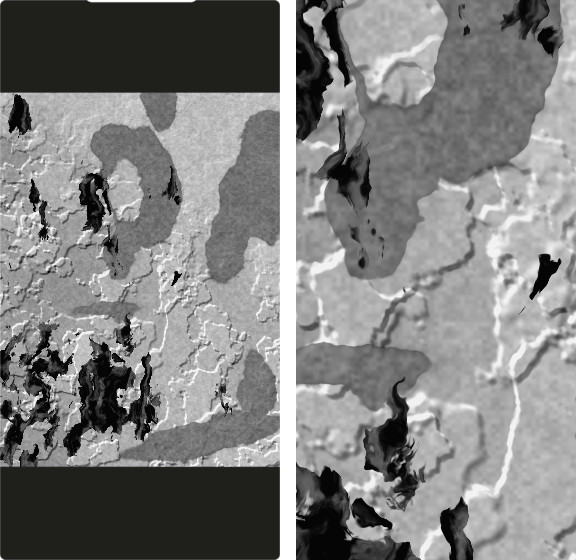
Left, the full canvas; right, a detail of the centre.
Write a Shadertoy shader that draws this texture.

```glsl
// Weathered grey bark between two plain dark bands, in a rounded frame.
// Warped ellipses lay out smooth stains and charred zones; thresholded
// fractal noise adds flaking plates with lit rims, dark streaks and grain.

const vec3 BAND = vec3(0.12, 0.12, 0.11);
const float PALE = 0.755, WORN = 0.62, STAIN = 0.45;

float hash(vec2 p) {
    return fract(sin(dot(p, vec2(127.1, 311.7))) * 43758.5453);
}

float noise(vec2 p) {
    vec2 i = floor(p), f = fract(p);
    f = f * f * (3.0 - 2.0 * f);
    return mix(mix(hash(i), hash(i + vec2(1, 0)), f.x),
               mix(hash(i + vec2(0, 1)), hash(i + vec2(1, 1)), f.x), f.y);
}

vec2 turn(vec2 p, float a) {
    float c = cos(a), s = sin(a);
    return vec2(c * p.x + s * p.y, c * p.y - s * p.x);
}

float fbm(vec2 p) {
    float sum = 0.0, amp = 0.516;
    for (int i = 0; i < 5; i++) {
        sum += amp * noise(p);
        p = turn(p, 0.6) * 2.03 + 7.3;
        amp *= 0.5;
    }
    return sum;
}

float ellipse(vec2 p, vec2 centre, vec2 radius, float angle) {
    return (length(turn(p - centre, angle) / radius) - 1.0) * min(radius.x, radius.y);
}

float roundBox(vec2 p, vec2 halfSize, float r) {
    vec2 q = abs(p) - halfSize + r;
    return length(max(q, 0.0)) + min(max(q.x, q.y), 0.0) - r;
}

// Smooth mid-grey areas where the pale skin has come off
float stainShape(vec2 p) {
    float d = ellipse(p, vec2(0.97, 1.37), vec2(0.16, 0.24), -0.1);
    d = min(d, ellipse(p, vec2(0.84, 1.18), vec2(0.075, 0.20), -0.35));
    d = min(d, ellipse(p, vec2(0.51, 1.33), vec2(0.14, 0.22), 0.15));
    d = min(d, ellipse(p, vec2(0.47, 1.14), vec2(0.065, 0.14), -0.55));
    d = min(d, ellipse(p, vec2(0.41, 1.49), vec2(0.07, 0.07), 0.0));
    d = max(d, -ellipse(p, vec2(0.45, 1.32), vec2(0.058, 0.12), 0.0));
    d = min(d, ellipse(p, vec2(0.58, 1.62), vec2(0.06, 0.085), 0.1));
    d = min(d, ellipse(p, vec2(0.93, 0.62), vec2(0.07, 0.11), 0.0));
    d = min(d, ellipse(p, vec2(0.73, 0.44), vec2(0.32, 0.065), 0.22));
    return min(d, ellipse(p, vec2(0.38, 0.88), vec2(0.11, 0.025), 0.1));
}

// Zones that break up into black streaks
float charShape(vec2 p) {
    float d = ellipse(p, vec2(0.33, 1.28), vec2(0.085, 0.15), 0.0);
    d = min(d, ellipse(p, vec2(0.17, 1.24), vec2(0.075, 0.12), 0.2));
    d = min(d, ellipse(p, vec2(0.40, 1.10), vec2(0.045, 0.08), 0.0));
    d = min(d, ellipse(p, vec2(0.62, 1.33), vec2(0.03, 0.09), 0.2));
    d = min(d, ellipse(p, vec2(0.02, 1.60), vec2(0.09, 0.05), -0.6));
    d = min(d, ellipse(p, vec2(0.17, 0.62), vec2(0.30, 0.24), 0.0));
    d = min(d, ellipse(p, vec2(0.47, 0.65), vec2(0.09, 0.22), 0.25));
    d = min(d, ellipse(p, vec2(0.04, 0.42), vec2(0.20, 0.10), -0.4));
    d = min(d, ellipse(p, vec2(0.79, 0.57), vec2(0.06, 0.08), 0.3));
    return min(d, ellipse(p, vec2(0.60, 1.01), vec2(0.05, 0.04), -0.4));
}

// Stacked flakes: each layer is a thresholded noise plateau
float plateHeight(vec2 p, float edge) {
    float h = 0.0;
    for (int i = 0; i < 3; i++) {
        float k = float(i);
        float n = fbm(p * (5.0 + 3.5 * k) + 19.7 * k);
        h += smoothstep(-edge, edge, n - 0.52) / 3.0;
    }
    return h;
}

float barkTone(vec2 p, float px) {
    vec2 warp = vec2(fbm(p * 9.0), fbm(p * 9.0 + 31.0)) - 0.5;
    vec2 q = p + 0.10 * warp;
    float rough = smoothstep(0.35, -0.1, p.x * 0.6 + p.y - 1.45);
    float left = smoothstep(0.65, 0.1, p.x);

    // Pale skin with worn plates and lit rims
    float h = plateHeight(p, 0.025);
    float rim = h - plateHeight(p + vec2(-0.005, 0.006), 0.025);
    float worn = (0.25 + 0.75 * rough) * (1.0 - h) * (0.65 + 0.6 * left);
    float tone = mix(PALE, WORN - 0.05 * left, clamp(worn, 0.0, 1.0));
    float relief = rim * (0.15 + 0.75 * rough);

    // Stains with a thin shadow along the border
    float d = stainShape(q);
    float stain = smoothstep(px, -px, d);
    tone = mix(tone, STAIN + 0.08 * (fbm(p * 14.0) - 0.5), stain);
    tone -= 0.12 * exp(-abs(d) / 0.004) * noise(p * 24.0);
    tone += relief * (1.0 - 0.8 * stain);

    // Charred streaks, with grey ridges inside
    float inside = smoothstep(0.04, -0.05, charShape(q));
    vec2 along = turn(p, -0.15) * vec2(24.0, 11.0) + 3.0 * warp;
    float streak = fbm(along) - mix(0.86, 0.47, inside);
    float ridge = fbm(along * 2.3 + 13.0);
    float soot = mix(0.02, 0.36, smoothstep(0.38, 0.72, ridge));
    tone = mix(tone, soot, smoothstep(-0.015, 0.025, streak));

    // Fine grain
    float grain = noise(p * 190.0) + noise(p * 95.0 + 5.0) - 1.0;
    return clamp(tone + 0.085 * grain * smoothstep(0.0, 0.4, tone), 0.02, 0.95);
}

void mainImage(out vec4 fragColor, in vec2 fragCoord) {
    float px = 1.0 / iResolution.x;
    vec2 p = fragCoord * px;
    vec2 size = iResolution.xy * px;

    // Bark panel between the bands
    float panel = smoothstep(px, -px, abs(p.y - 1.001) - 0.668);
    vec3 color = mix(BAND, vec3(barkTone(p, px)), panel);

    // White corners and the tab cut off by the top edge
    float corner = roundBox(p - 0.5 * size, 0.5 * size, 0.022);
    float tab = roundBox(p - vec2(0.505, size.y + 0.022), vec2(0.205, 0.03), 0.03);
    color = mix(color, vec3(1.0), smoothstep(-px, px, max(corner, -tab)));

    fragColor = vec4(color, 1.0);
}
```
